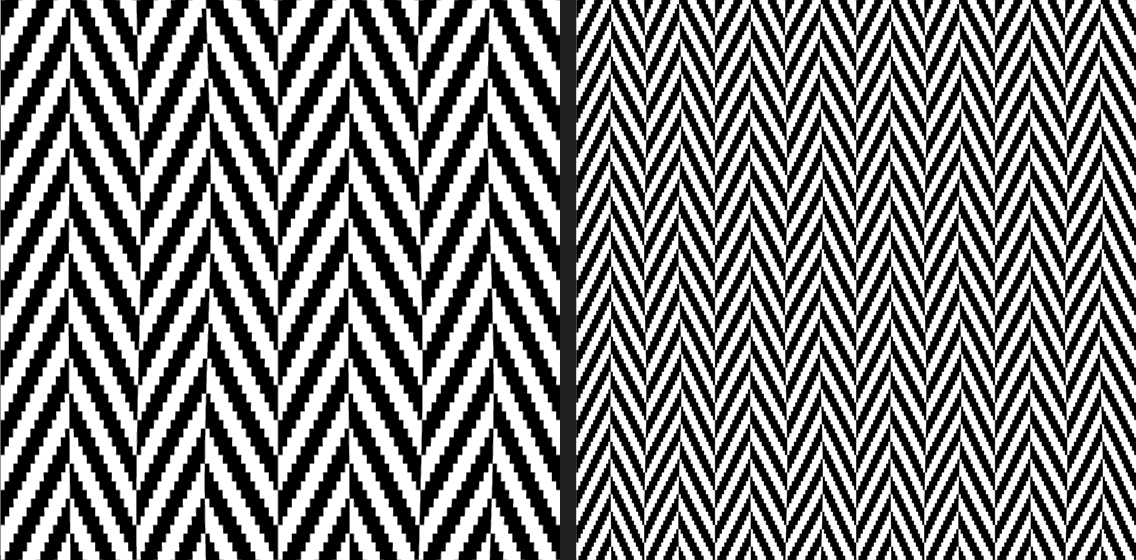
Left, the tile; right, the same tile 2 across and 2 down.
Reproduce this pattern procedurally as a WebGL 1 fragment shader.

```glsl
precision highp float;
// Black and white broken herringbone weave with stepped twill stripes and gently swaying columns.

uniform vec2 u_resolution;

const float TAU = 6.2831853;
const float CHEVRONS = 4.0;          // column pairs across
const float REPEATS = 8.0;           // stripe periods down
const float THREADS = 16.0;          // stair steps across one column
const float STEPS = 8.0;             // stair steps in one stripe period
const float SWAY_UNIT = 1.0 / 768.0; // scale of the column sway
const float SOFTNESS = 1.4 / 512.0;  // width of the edge blur
const int TAPS = 5;                  // samples per axis for smoothing
const vec3 INK = vec3(0.0);
const vec3 PAPER = vec3(1.0);

// Sideways drift of the columns, from layered sines that wrap on both axes.
float sway(vec2 p) {
  float offset = -1.0 + 2.0 * cos(TAU * (p.x - 0.9));
  float amount = 1.5 + 3.0 * cos(2.0 * TAU * (p.x - 0.33));
  float crest = 0.53 - 0.17 * cos(TAU * (p.x - 0.375));
  return SWAY_UNIT * (offset + amount * cos(TAU * (p.y - crest)));
}

// 1 on light stripes, 0 on dark ones; p.y runs downward.
float weave(vec2 p) {
  p.x -= sway(p);
  float column = p.x * CHEVRONS * 2.0;
  float thread = floor(fract(column) * THREADS);
  float row = floor(p.y * REPEATS * STEPS);

  // Every second column is mirrored and has its tones swapped.
  float flip = mod(floor(column), 2.0);
  thread = mix(thread, THREADS - 1.0 - thread, flip);
  float light = step(STEPS * 0.5, mod(row + thread + 0.5, STEPS));
  return mix(light, 1.0 - light, flip);
}

void main() {
  vec2 uv = gl_FragCoord.xy / u_resolution;
  vec2 p = vec2(uv.x, 1.0 - uv.y);
  vec2 blur = max(vec2(SOFTNESS), 1.0 / u_resolution);

  // Box filter for smooth edges.
  float light = 0.0;
  for (int i = 0; i < TAPS; i++) {
    for (int j = 0; j < TAPS; j++) {
      vec2 tap = (vec2(float(i), float(j)) + 0.5) / float(TAPS) - 0.5;
      light += weave(p + tap * blur);
    }
  }
  light /= float(TAPS * TAPS);

  gl_FragColor = vec4(mix(INK, PAPER, light), 1.0);
}
```
